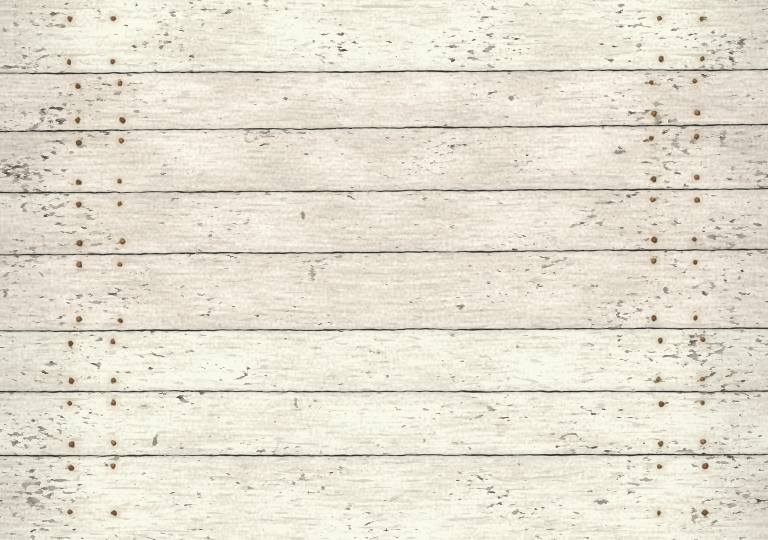
Give the GLSL for this texture, as a Shadertoy shader.

```glsl
// Left and right height of each plank boundary, bottom to top
const vec2 EDGES[9] = vec2[9](
    vec2(-.02), vec2(.156, .158), vec2(.275), vec2(.387, .392), vec2(.528, .538),
    vec2(.643, .650), vec2(.757, .769), vec2(.864, .871), vec2(1.02));

vec2 hash2(vec2 p) {
    vec3 q = fract(p.xyx * vec3(.1031, .1030, .0973));
    q += dot(q, q.yzx + 33.33);
    return fract((q.xx + q.yz) * q.zy);
}

float corner(vec2 cell, vec2 f, vec2 c) {
    return dot(hash2(cell + c) * 2. - 1., f - c);
}

float gradientNoise(vec2 p) {
    vec2 i = floor(p), f = p - i;
    vec2 u = f * f * f * (f * (f * 6. - 15.) + 10.);
    return mix(mix(corner(i, f, vec2(0, 0)), corner(i, f, vec2(1, 0)), u.x),
               mix(corner(i, f, vec2(0, 1)), corner(i, f, vec2(1, 1)), u.x), u.y);
}

float fbm(vec2 p) {
    float sum = 0., amp = 1.;
    for (int i = 0; i < 4; i++) {
        sum += amp * gradientNoise(p);
        p = p * 2.03 + 17.3;
        amp *= .5;
    }
    return sum;
}

void mainImage(out vec4 fragColor, in vec2 fragCoord) {
    vec2 uv = fragCoord / iResolution.xy;
    vec2 p = uv * vec2(1.422, 1);
    float px = 1. / iResolution.y;
    float fromCentre = abs(p.x - .711);

    // Find the plank and the nearest seam
    int plank = 0;
    float seam = 1.;
    float wobble = .0012 * gradientNoise(vec2(p.x * 9., 3.5)) + .0012 * gradientNoise(vec2(p.x * 70., 8.5));
    for (int i = 0; i < 8; i++) {
        float edge = mix(EDGES[i].x, EDGES[i].y, uv.x) + wobble;
        if (p.y >= edge) plank = i;
        seam = min(seam, abs(p.y - edge));
    }
    float id = float(plank);
    float low = mix(EDGES[plank].x, EDGES[plank].y, uv.x);
    float high = mix(EDGES[plank + 1].x, EDGES[plank + 1].y, uv.x);
    float rosy = plank >= 3 && plank <= 6 ? 1. : 0.;
    float ends = smoothstep(.28, .62, fromCentre);

    // Whitewashed wood with mirrored, slightly arched grain
    vec2 q = p + id * vec2(7.31, 3.17);
    vec2 g = vec2(fromCentre, p.y + .012 * exp(-30. * fromCentre * fromCentre)) + id * 5.37;
    float tone = fbm(g * vec2(5, 11));
    float grain = gradientNoise(g * vec2(8, 160)) + .8 * gradientNoise(q * vec2(35, 180));
    float shade = .3 + .36 * rosy + .22 * ends + tone + grain
                + .3 * rosy * exp(-14. * fromCentre * fromCentre)
                + 1.1 * gradientNoise(q * 170.);
    vec3 col = mix(vec3(.982, .975, .93), vec3(.915, .887, .837), clamp(shade, 0., 1.));
    col = mix(col, vec3(.82, .80, .75), clamp(shade - 1., 0., 1.));
    col *= mix(vec3(.993, 1., .985), vec3(1., .99, .985), rosy);

    // Short dashes and hairline cracks along the grain
    float dashes = smoothstep(.2, .42, gradientNoise(q * vec2(32, 150) + 41.));
    float crack = smoothstep(.34, .48, gradientNoise(g * vec2(9, 140) + 63.));
    col = mix(col, vec3(.74, .71, .66), .4 * max(dashes, crack));

    // Fine flaked paint, densest near the ends and in one patch
    vec2 patchOffset = (p - vec2(.82, .71)) * vec2(18, 26);
    float wear = fbm(q * vec2(58, 130)) + .6 * fbm(q * vec2(7, 14) + 9.)
               + .16 * ends + .2 * exp(-dot(patchOffset, patchOffset));
    float flake = smoothstep(.38, .68, wear);
    float depth = smoothstep(-.1, .5, gradientNoise(q * vec2(45, 75) + 23.));
    col = mix(col, mix(vec3(.70, .67, .62), vec3(.33, .31, .27), depth), flake);

    // Scattered dark knots
    for (int i = 0; i < 9; i++) {
        vec2 h = hash2(vec2(float(i) * 3.7 + 2., 11.));
        vec2 d = p - vec2(.15 + 1.15 * h.x, (float(i) + .2 + .6 * h.y) / 9.);
        d.x -= (h.y - .3) * d.y;
        float r = length(d * mix(vec2(1.5, .7), vec2(.6, 1.6), step(.5, h.x)));
        r += .008 * fbm(p * 120.);
        float size = .002 + .004 * h.y;
        col = mix(col, vec3(.42, .39, .34), .65 * (1. - smoothstep(size - .002, size + .004, r)));
    }

    // Four rusty nails at each end of every plank
    for (int i = 0; i < 8; i++) {
        float side = (i & 1) == 0 ? -1. : 1.;
        float reach = ((i & 2) == 0 ? .5865 : .5065) - .014 * rosy;
        float y = (i & 4) == 0 ? max(low + .021, .052) : min(high - .021, .966);
        vec2 h = hash2(vec2(id * 9. + 1., float(i) + 5.));
        vec2 d = p - vec2(.7165 + side * reach, y) - (h - .5) * .006;
        float r = length(d) + .003 * gradientNoise(p * 150.);
        float size = .0038 + .0016 * h.x;
        col = mix(col, vec3(.76, .66, .53), .4 * exp(-r * r * 9000.));
        col = mix(col, vec3(.30, .23, .16), .9 * (1. - smoothstep(size - px, size + px, r)));
        float head = 1. - smoothstep(size * .65 - px, size * .65 + px, length(d - vec2(-.001, .0012)));
        col = mix(col, mix(vec3(.50, .32, .18), vec3(.76, .56, .36), h.y), .9 * head);
    }

    // Thin gaps between planks, uneven in width and depth
    float ragged = gradientNoise(vec2(p.x * 14., id + .5)) + .7 * gradientNoise(vec2(p.x * 85., id + 4.5));
    float gap = .0008 + .0012 * ragged;
    col *= 1. - .13 * exp(-seam * 280.);
    float line = 1. - smoothstep(gap - .5 * px, gap + .9 * px, seam);
    col = mix(col, vec3(.20, .19, .16), clamp(.88 + .5 * ragged, 0., 1.) * line);

    // Slight darkening toward the left and right borders
    col *= 1. - .06 * smoothstep(.5, .75, fromCentre);
    fragColor = vec4(col, 1);
}
```
